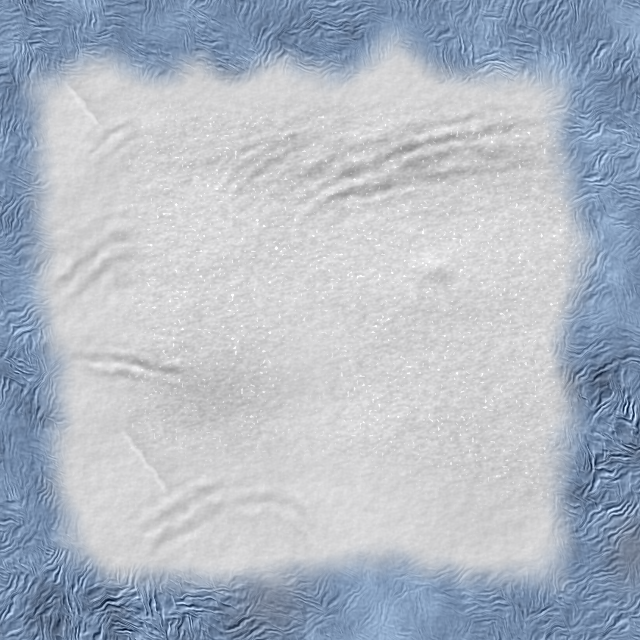
Give the GLSL for this texture, as a WebGL 2 fragment shader.

```glsl
#version 300 es
precision highp float;
// Wind-rippled snow field with soft edges, framed by blue frost crystals.
#define EDGE_SOFT 0.035
#define EDGE_WOBBLE 0.022
#define SNOW_RELIEF 0.12
#define SNOW_GRAIN 0.06
#define GLINT 0.13
#define FROST_RELIEF 0.25
#define FROST_CELLS 23.0
#define RIPPLE_DEPTH 0.14

uniform vec2 u_resolution;
out vec4 fragColor;

float hash(vec2 p) {
  vec3 q = fract(p.xyx * 0.1031);
  q += dot(q, q.yzx + 33.33);
  return fract((q.x + q.y) * q.z);
}

vec2 gradient(vec2 cell) {
  float a = 6.2832 * hash(cell);
  return vec2(cos(a), sin(a));
}

// Gradient noise, about -0.7 to 0.7
float noise(vec2 p) {
  vec2 i = floor(p), f = fract(p), u = f * f * (3.0 - 2.0 * f), e = vec2(1, 0);
  float low = mix(dot(gradient(i), f), dot(gradient(i + e), f - e), u.x);
  float high = mix(dot(gradient(i + e.yx), f - e.yx), dot(gradient(i + 1.0), f - 1.0), u.x);
  return mix(low, high, u.y);
}

float fbm(vec2 p) {
  float sum = 0.0, amp = 0.6;
  for (int i = 0; i < 4; i++) {
    sum += amp * noise(p);
    p = mat2(1.6, 1.2, -1.2, 1.6) * p + 7.3;
    amp *= 0.55;
  }
  return sum;
}

float bump(float x, float center, float width) {
  float d = (x - center) / width;
  return exp(-d * d);
}

float blob(vec2 p, float x, float y, float w, float h) {
  return bump(p.x, x, w) * bump(p.y, y, h);
}

float softMin(float a, float b) {
  float h = max(0.04 - abs(a - b), 0.0) / 0.04;
  return min(a, b) - h * h * 0.01;
}

// Position along (0 to 1) and signed offset left of a segment
vec2 alongLine(vec2 p, vec4 line) {
  vec2 d = line.zw - line.xy, r = p - line.xy;
  return vec2(dot(r, d) / dot(d, d), (d.x * r.y - d.y * r.x) / length(d));
}

// Bundle of bent, broken dark lines that fades at both ends
float ripples(vec2 p, vec4 line, float bend, float wide, float count) {
  vec2 q = alongLine(p, line);
  float n = (q.y - bend * 4.0 * q.x * (1.0 - q.x)) / wide;
  float ends = smoothstep(-0.1, 0.25, q.x) * smoothstep(1.1, 0.7, q.x);
  float wave = sin(n * count + 3.0 * noise(p * 14.0) + 1.5 * noise(p * 60.0));
  return ends * exp(-n * n) * (0.35 + (0.65 + noise(p * 35.0)) * wave);
}

// Lit crest with a shadow on its left side
float crest(vec2 p, vec4 line) {
  vec2 q = alongLine(p, line);
  float n = q.y + 0.006 * noise(p * 60.0);
  float shade = 0.07 * smoothstep(0.0, 0.004, n) * exp(-max(n, 0.0) / 0.02);
  return smoothstep(0.6, 0.4, abs(q.x - 0.5)) * (0.05 * bump(n, -0.002, 0.003) - shade);
}

// Positive inside the snow
float snowField(vec2 p) {
  float left = 0.06 + 0.027 * smoothstep(0.54, 0.43, p.y) + 0.018 * smoothstep(0.28, 0.14, p.y);
  float right = 0.875 + 0.04 * bump(p.y, 0.6, 0.1) + 0.015 * bump(p.y, 0.37, 0.07);
  float top = 0.884 + 0.05 * bump(p.x, 0.615, 0.05) + 0.028 * bump(p.x, 0.16, 0.045)
    + 0.023 * bump(p.x, 0.31, 0.03) + 0.024 * bump(p.x, 0.43, 0.035);
  float bottom = 0.093 + 0.05 * smoothstep(0.2, 0.08, p.x) + 0.03 * bump(p.x, 0.6, 0.1);
  float d = softMin(softMin(p.x - left, right - p.x), softMin(p.y - bottom, top - p.y));
  return d + EDGE_WOBBLE * fbm(p * 14.0);
}

vec3 snowColor(vec2 p) {
  vec2 wind = vec2(p.x + 0.3 * p.y, p.y - 0.25 * p.x);
  // Broad light and shade
  float v = 0.832 + 0.06 * fbm(wind * vec2(4, 9)) + 0.02 * blob(p, 0.48, 0.6, 0.3, 0.08);
  v -= 0.08 * blob(p, 0.34, 0.4, 0.12, 0.08) + 0.05 * blob(p, 0.6, 0.75, 0.28, 0.06);
  v -= 0.05 * blob(p, 0.8, 0.75, 0.06, 0.03) + 0.04 * blob(p, 0.78, 0.25, 0.14, 0.1);
  v -= 0.035 * blob(p, 0.68, 0.52, 0.2, 0.03);
  v += 0.13 * blob(p, 0.55, 0.74, 0.32, 0.08) * noise(wind * vec2(12, 65));
  // Wind ripples
  float r = ripples(p, vec4(0.46, 0.67, 0.86, 0.8), 0.028, 0.04, 8.0);
  r += 0.7 * ripples(p, vec4(0.52, 0.68, 0.75, 0.73), 0.006, 0.018, 5.0);
  r += 0.5 * ripples(p, vec4(0.34, 0.69, 0.5, 0.8), 0.01, 0.045, 14.0);
  r += 0.7 * ripples(p, vec4(0.07, 0.53, 0.23, 0.63), 0.015, 0.05, 9.0);
  r += 0.6 * ripples(p, vec4(0.14, 0.75, 0.23, 0.81), 0.01, 0.025, 7.0);
  r += 0.75 * ripples(p, vec4(0.22, 0.15, 0.37, 0.24), 0.012, 0.04, 8.0);
  r += 0.4 * ripples(p, vec4(0.35, 0.2, 0.49, 0.17), 0.03, 0.03, 6.0);
  r += 1.2 * ripples(p, vec4(0.11, 0.437, 0.3, 0.412), 0.006, 0.02, 5.0);
  v -= RIPPLE_DEPTH * r;
  v += crest(p, vec4(0.195, 0.325, 0.26, 0.235)) + crest(p, vec4(0.105, 0.87, 0.155, 0.805));
  // Small lump and its shadow
  v += 0.05 * blob(p, 0.67, 0.593, 0.025, 0.014) - 0.1 * blob(p, 0.683, 0.567, 0.02, 0.013);
  // Coarse grains in the middle, smooth powder near the rim and in one column
  float rough = smoothstep(0.16, 0.26, p.x) * smoothstep(0.25, 0.36, p.y + 0.25 * max(p.x - 0.5, 0.0));
  rough *= smoothstep(0.86, 0.79, p.y) * (1.0 - 0.8 * blob(p, 0.48, 0.4, 0.055, 0.12));
  v += SNOW_RELIEF * (fbm(p * 30.0) - fbm(p * 30.0 + vec2(0.1, -0.11)));
  v += SNOW_GRAIN * mix(0.45, 1.2, rough) * (noise(wind * vec2(70, 170)) + 0.9 * noise(wind * vec2(170, 240)));
  // Irregular glints
  float spark = noise(p * 205.0) + 0.3 * noise(p * 45.0);
  v += GLINT * (0.15 + rough) * smoothstep(0.3, 0.6, spark);
  return v * vec3(0.998, 0.998, 1.004);
}

// Needles whose direction changes from one crystal to the next
float frostHeight(vec2 p) {
  vec2 s = p * FROST_CELLS + 0.5 * vec2(fbm(p * 20.0), fbm(p * 20.0 + 40.0));
  float sum = 0.0, total = 0.0001;
  for (int k = 0; k < 9; k++) {
    vec2 cell = floor(s) + vec2(k % 3 - 1, k / 3 - 1);
    vec2 d = s - cell - vec2(hash(cell), hash(cell + 17.0)), axis = gradient(cell + 31.0);
    vec2 q = vec2(dot(d, axis), d.y * axis.x - d.x * axis.y);
    float weight = exp(-9.0 * dot(d, d));
    sum += weight * (1.0 - 2.5 * abs(noise(q * vec2(1.2, 6.0) + cell * 5.0)));
    total += weight;
  }
  return sum / total;
}

vec3 frostColor(vec2 p) {
  float clear = smoothstep(0.474, 0.482, p.x) * smoothstep(0.76, 0.69, p.x) * smoothstep(0.2, 0.12, p.y);
  float dark = blob(p, 0.97, 0.3, 0.1, 0.14) + blob(p, 0.2, 0.03, 0.25, 0.08);
  float haze = min(1.0, blob(p, 0.42, 0.06, 0.06, 0.05) + blob(p, 0.99, 0.14, 0.04, 0.06));
  float tone = 0.54 + 0.7 * fbm(p * 11.0) + 0.2 * blob(p, 0.94, 0.73, 0.08, 0.15)
    + 0.15 * blob(p, 0.75, 0.95, 0.2, 0.06) + 0.18 * clear - 0.25 * dark;
  vec3 c = mix(vec3(0.31, 0.37, 0.46), vec3(0.45, 0.54, 0.66), smoothstep(0.0, 0.5, tone));
  c = mix(c, vec3(0.58, 0.68, 0.8), smoothstep(0.45, 1.0, tone));
  c = mix(c, vec3(0.48, 0.51, 0.57), 0.7 * haze);
  float relief = frostHeight(p) - frostHeight(p + vec2(-0.0025, 0.003));
  float strength = FROST_RELIEF * (0.8 + 0.8 * dark + noise(p * 13.0)) * (1.0 - 0.5 * max(clear, haze));
  return c + strength * clamp(relief, -0.9, 0.9) + 0.06 * noise(p * 190.0);
}

void main() {
  vec2 p = gl_FragCoord.xy / u_resolution;
  float cover = smoothstep(-EDGE_SOFT, EDGE_SOFT, snowField(p));
  fragColor = vec4(clamp(mix(frostColor(p), snowColor(p), cover), 0.0, 1.0), 1.0);
}
```
